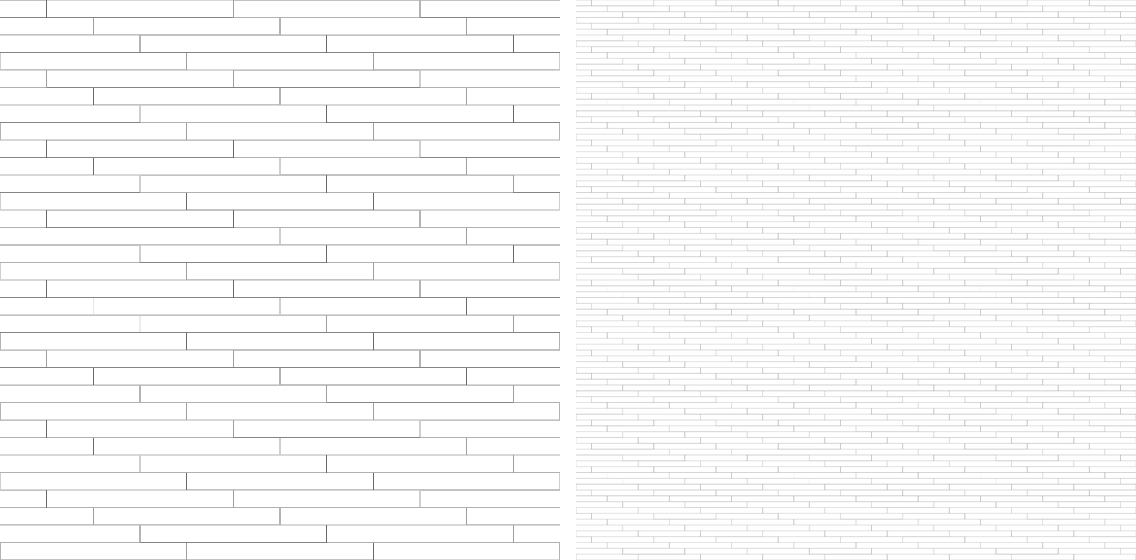
Left, the tile; right, the same tile 3 across and 3 down.
This pattern is drawn by a WebGL 2 fragment shader. Its source:

```glsl
#version 300 es
precision highp float;
// Thin plank outlines on white: ROWS courses of COLS long boards, each course
// shifted by a quarter board. Line coverage is box filtered per pixel, and
// hashed per board so that some edges are paler and a few joints are worn away.

#define ROWS 32.0
#define COLS 3.0
#define SHIFT 0.25          // board lengths moved per course
#define EDGE_WIDTH 0.00086  // long edges, in canvas units
#define JOINT_WIDTH 0.00105 // short end joints, in canvas units
#define PALE_INK 0.64       // strength of the paler edges
#define PALE_SHARE 0.57     // share of edges that are pale
#define WORN_SHARE 0.42     // share of joints worn away in the worn area
#define WORN_ROWS 19.0      // courses, from the bottom, that show wear

uniform vec2 u_resolution;
out vec4 outColor;

const vec3 BOARD_COLOR = vec3(1.0);
const vec3 INK_COLOR = vec3(0.0);

float hash(vec3 p) {
    p = fract(p * vec3(0.1031, 0.1137, 0.0973));
    p += dot(p, p.yzx + 33.33);
    return fract((p.x + p.y) * p.z);
}

// Share of a pixel covered by a line whose centre lies at signed distance d.
float lineCoverage(float d, float width, float pixel) {
    float lo = max(d - 0.5 * pixel, -0.5 * width);
    float hi = min(d + 0.5 * pixel, 0.5 * width);
    return max(hi - lo, 0.0) / pixel;
}

float inkStrength(vec3 id) {
    return mix(PALE_INK, 1.0, step(PALE_SHARE, hash(id)));
}

void main() {
    vec2 uv = gl_FragCoord.xy / u_resolution;
    vec2 pixel = 1.0 / u_resolution;

    // Board coordinates, with a column index that wraps across the canvas.
    float v = uv.y * ROWS;
    float row = floor(v);
    float u = uv.x * COLS + SHIFT * row;
    float column = mod(floor(u), COLS);

    // Long edges: each board inks its own side of the shared line.
    float nearestEdge = floor(v + 0.5);
    float side = nearestEdge - row;
    float edge = lineCoverage((v - nearestEdge) / ROWS, EDGE_WIDTH, pixel.y);
    edge *= inkStrength(vec3(column, row, side) + 1.0);

    // End joints: both halves share one strength.
    float nearestJoint = floor(u + 0.5);
    float joint = lineCoverage((u - nearestJoint) / COLS, JOINT_WIDTH, pixel.x);
    float jointId = mod(nearestJoint, COLS);
    joint *= inkStrength(vec3(jointId, row, 7.0) + 1.0);

    // Wear: some joints of the lower left area fade or vanish.
    float jointX = fract((nearestJoint - SHIFT * row) / COLS);
    bool inWornArea = row < WORN_ROWS && jointX > 0.05 && jointX < 0.3;
    float wear = hash(vec3(jointId, row, 13.0) + 1.0);
    if (inWornArea && wear < WORN_SHARE) joint *= 0.25 * step(0.66 * WORN_SHARE, wear);

    outColor = vec4(mix(BOARD_COLOR, INK_COLOR, max(edge, joint)), 1.0);
}
```
